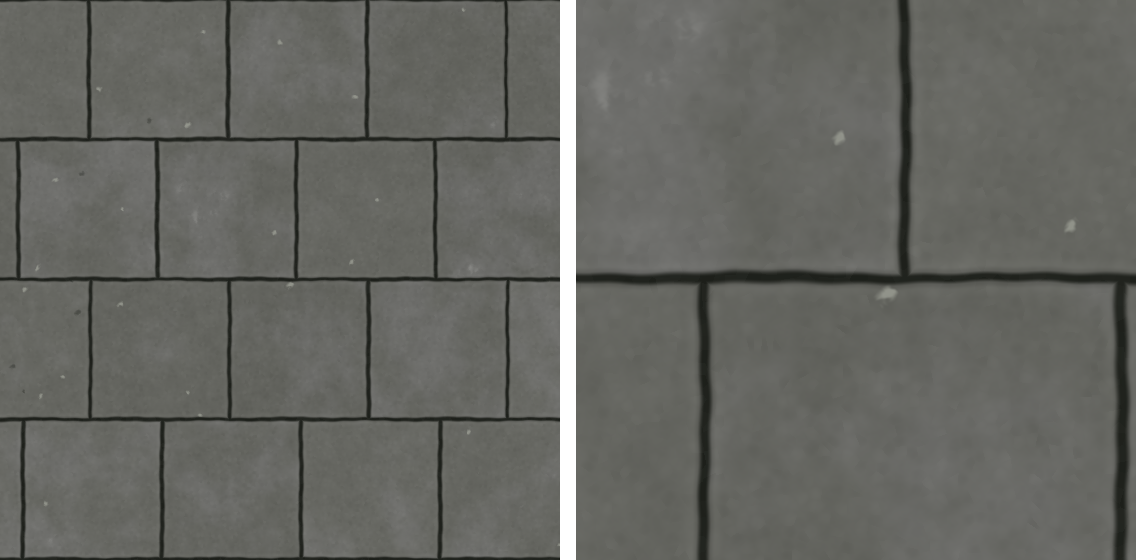
Left, the full canvas; right, a detail of the centre.
This texture is drawn by a Shadertoy shader. Its source:

```glsl
const float ROWS = 4.0;
const float TILE_WIDTH = 0.2483;
const float ROW_RISE = 0.0013;                 // height of the lowest joint
const vec4 ROW_START = vec4(0.0410, 0.1615, 0.0326, 0.1590);  // bottom to top
const float JOINT_HALF_MIN = 0.0021;
const float JOINT_HALF_MAX = 0.0034;
const float JOINT_WOBBLE = 0.0007;
const vec3 STONE = vec3(0.397, 0.400, 0.378);
const vec3 BLOOM = vec3(0.438, 0.438, 0.430);  // pale cool weathering
const vec3 JOINT = vec3(0.115, 0.125, 0.105);
const vec3 SPECK = vec3(0.62, 0.63, 0.59);
const float TILE_VARIATION = 0.022;
const float CLOUD_CONTRAST = 0.022;
const float GRAIN_CONTRAST = 0.028;
const float SPECK_CELLS = 30.0;
const float GRAIN_CELLS = 130.0;

float hash(vec2 p) {
    return fract(sin(dot(p, vec2(127.1, 311.7))) * 4375.85);
}

// Layered, turned sines, roughly -1 to 1
float clouds(vec2 p) {
    float sum = 0.0, amplitude = 0.55;
    for (int i = 0; i < 5; i++) {
        p = mat2(0.8, 0.6, -0.6, 0.8) * p + 1.7;
        sum += amplitude * sin(p.x + 1.4 * sin(p.y * 0.8)) * cos(p.y + sin(p.x * 0.7));
        p *= 1.85;
        amplitude *= 0.65;
    }
    return sum;
}

// Cellular noise: distance to the nearest point, and its random value
vec2 cells(vec2 p) {
    vec2 home = floor(p), nearest = vec2(9.0, 0.0);
    for (int j = -1; j <= 1; j++) {
        for (int i = -1; i <= 1; i++) {
            vec2 cell = home + vec2(i, j);
            vec2 point = cell + vec2(hash(cell), hash(cell + 37.3));
            float d = distance(p, point);
            if (d < nearest.x) nearest = vec2(d, hash(cell + 71.9));
        }
    }
    return nearest;
}

float jointMask(float d, float halfWidth, float pixel) {
    return 1.0 - smoothstep(halfWidth * 0.35, halfWidth * 1.55 + pixel * 0.5, d);
}

void mainImage(out vec4 fragColor, in vec2 fragCoord) {
    vec2 uv = fragCoord / iResolution.xy;
    float pixel = 1.0 / iResolution.y;

    // Staggered rows with slightly uneven joints
    vec2 wobble = JOINT_WOBBLE * (sin(uv.yx * 43.0 + 2.0 * sin(uv.xy * 9.0))
                + 0.6 * sin(uv.yx * 170.0 + 1.0));
    vec2 p = uv + wobble;
    float y = (p.y - ROW_RISE) * ROWS;
    float row = floor(y);
    float x = (p.x - ROW_START[int(mod(row, ROWS))]) / TILE_WIDTH;
    vec2 tile = vec2(floor(x), row);
    vec2 edge = vec2(abs(x - round(x)) * TILE_WIDTH, abs(y - round(y)) / ROWS);

    // Tone of each slab and its weathering
    vec2 offset = 40.0 * vec2(hash(tile + 3.1), hash(tile + 8.7));
    float broad = clouds(uv * 17.0 + offset);
    float fine = clouds(uv * 75.0 + offset.yx);
    float bloom = smoothstep(-0.25, 1.0, broad + 0.9 * (hash(tile + 5.3) - 0.45));
    vec3 color = mix(STONE, BLOOM, 0.75 * bloom);
    color += TILE_VARIATION * (hash(tile + 12.4) - 0.5);
    color += CLOUD_CONTRAST * (0.35 * broad + 0.6 * fine);

    // Fine grain and small worn scuffs
    vec2 grain = cells(uv * GRAIN_CELLS);
    color += GRAIN_CONTRAST * (grain.y - 0.5) * (1.0 - smoothstep(0.1, 0.8, grain.x));
    float scuff = smoothstep(0.55, 1.1, broad) * smoothstep(0.1, 0.9, fine);
    color += 0.09 * scuff * step(0.45, hash(tile + 21.6));

    // Scattered pale specks and dark pits
    vec2 fleck = cells(uv * SPECK_CELLS + 0.15 * fine);
    float size = mix(0.08, 0.17, hash(vec2(fleck.y * 91.0, 4.0)));
    float dot_ = 1.0 - smoothstep(size * 0.3, size + pixel * SPECK_CELLS, fleck.x);
    color = mix(color, SPECK, dot_ * 0.75 * step(0.972, fleck.y));
    color = mix(color, JOINT, dot_ * 0.35 * step(fleck.y, 0.012));

    // Faint pale rim, then soft shade and dark core of the joints
    float rim = min(edge.x, edge.y);
    color += 0.014 * smoothstep(0.004, 0.007, rim) * (1.0 - smoothstep(0.007, 0.013, rim));
    color *= 1.0 - 0.12 * (1.0 - smoothstep(0.002, 0.007, rim));
    float uprightHalf = mix(JOINT_HALF_MIN, JOINT_HALF_MAX, hash(vec2(round(x), row) + 31.2));
    float levelHalf = mix(JOINT_HALF_MIN, JOINT_HALF_MAX, 0.5 + 0.4 * sin(uv.x * 23.0 + round(y) * 2.0));
    float joint = max(jointMask(edge.x, uprightHalf, pixel), jointMask(edge.y, levelHalf, pixel));
    color = mix(color, JOINT + 0.03 * (grain.y - 0.5), joint * 0.96);

    fragColor = vec4(color, 1.0);
}
```
